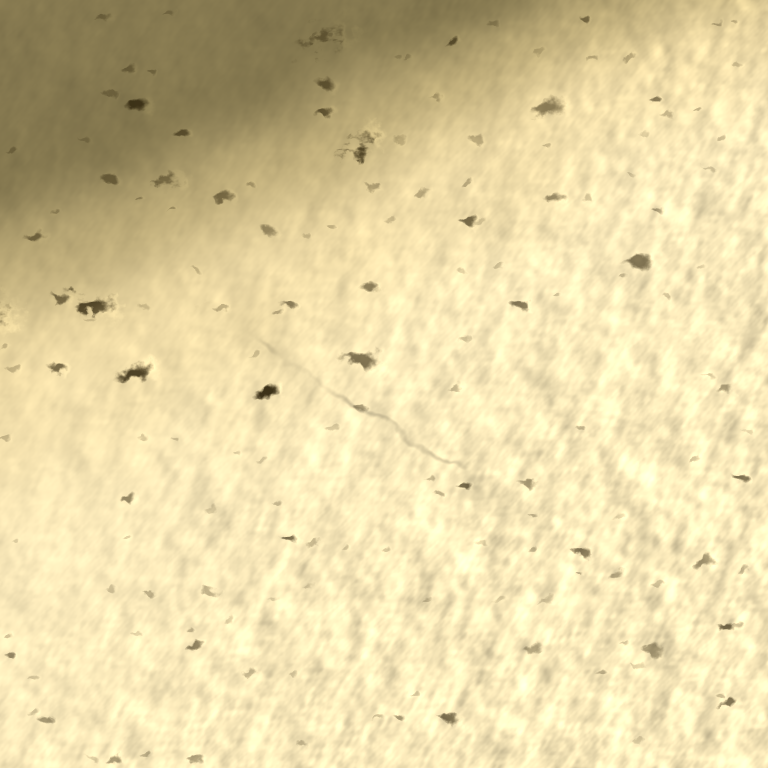
This texture is drawn by a WebGL 2 fragment shader. Its source:

```glsl
#version 300 es
precision highp float;

uniform vec2 u_resolution;
out vec4 fragColor;

const vec3 SHADE = vec3(0.52, 0.47, 0.31);
const vec3 DUSK = vec3(0.74, 0.67, 0.47);
const vec3 SAND = vec3(0.94, 0.86, 0.65);
const vec3 CREAM = vec3(0.99, 0.922, 0.735);
const vec3 SOIL = vec3(0.17, 0.13, 0.04);

float hash(vec2 p) {
  return fract(sin(dot(p, vec2(127.1, 311.7))) * 43758.5453);
}

mat2 rotation(float angle) {
  float c = cos(angle), s = sin(angle);
  return mat2(c, s, -s, c);
}

float noise(vec2 p) {
  vec2 i = floor(p), f = fract(p);
  f = f * f * f * (f * (f * 6.0 - 15.0) + 10.0);
  return mix(mix(hash(i), hash(i + vec2(1, 0)), f.x),
             mix(hash(i + vec2(0, 1)), hash(i + vec2(1, 1)), f.x), f.y);
}

float fbm(vec2 p) {
  float sum = 0.0, weight = 0.5;
  for (int i = 0; i < 4; i++) {
    sum += weight * noise(p);
    p = rotation(0.9) * p * 1.9 + 17.3;
    weight *= 0.52;
  }
  return sum;
}

// Grain drawn out along the rising diagonal
float grainHeight(vec2 uv, float scale) {
  vec2 p = rotation(-0.85) * uv;
  return fbm(p * scale * vec2(0.75, 1.3));
}

// Lit slope of the grain, light coming from the upper right
float relief(vec2 uv, float scale) {
  vec2 stepToLight = vec2(0.28, 0.16) / scale;
  return grainHeight(uv, scale) - grainHeight(uv + stepToLight, scale);
}

// Scattered wedge-shaped crumbs: x is darkness, y is the bright rim
vec2 crumbs(vec2 uv, float cells, float size, float chance, float ragged, float seed) {
  vec2 result = vec2(0.0);
  vec2 base = floor(uv * cells);
  vec2 wobble = vec2(fbm(uv * 75.0 + seed), fbm(uv * 75.0 + seed + 40.0)) - 0.47;
  for (int y = -1; y <= 1; y++) {
    for (int x = -1; x <= 1; x++) {
      vec2 id = base + vec2(x, y);
      vec2 key = id + seed;
      if (hash(key + 5.1) > chance) continue;
      vec2 jitter = vec2(hash(key + 1.7), hash(key + 8.3));
      vec2 center = (id + 0.1 + 0.8 * jitter) / cells;
      float angle = 0.9 * (hash(key + 3.9) - 0.4);
      float reach = size * mix(0.5, 1.0, hash(key + 6.6));
      vec2 p = rotation(-angle) * (uv - center) / reach + ragged * wobble;
      float taper = mix(3.2, 1.7, smoothstep(-1.0, 0.7, p.x));
      float body = 1.0 - smoothstep(0.45, 1.25, length(p * vec2(1.0, taper)));
      float rim = 1.0 - smoothstep(0.1, 0.75, length((p - vec2(1.05, -0.1)) * vec2(1.3, 0.8)));
      float strength = mix(0.5, 1.0, hash(key + 9.2));
      result = max(result, strength * vec2(body, rim * (1.0 - body)));
    }
  }
  return result;
}

float segmentDistance(vec2 p, vec2 a, vec2 b) {
  vec2 ab = b - a;
  return length(p - a - ab * clamp(dot(p - a, ab) / dot(ab, ab), 0.0, 1.0));
}

// Soft slanting shadow, tighter toward the right
vec3 groundColor(vec2 uv) {
  float drift = 0.05 * (fbm(uv * 5.0) - 0.47);
  float depth = uv.y - 0.42 * uv.x - 0.655 + drift;
  depth /= mix(1.15, 0.7, uv.x);
  vec3 color = mix(CREAM, SAND, smoothstep(-0.42, -0.10, depth + 2.0 * drift));
  color = mix(color, DUSK, smoothstep(-0.16, 0.01, depth));
  return mix(color, SHADE, smoothstep(-0.02, 0.11, depth));
}

void main() {
  vec2 uv = gl_FragCoord.xy / u_resolution;
  vec3 color = groundColor(uv);

  // Roughness grows toward the lower right
  float rough = mix(0.16, 0.62, smoothstep(0.45, 1.6, uv.x + 1.0 - uv.y));
  float slope = relief(uv, 34.0) + 0.5 * relief(uv + 3.0, 15.0);
  float blotch = fbm(uv * 14.0 + 9.0) - 0.47;
  color *= 1.0 + rough * slope + 0.06 * blotch;

  // Faint wandering crack
  vec2 bent = uv + 0.035 * (vec2(fbm(uv * 22.0), fbm(uv * 22.0 + 31.0)) - 0.47);
  float crack = min(segmentDistance(bent, vec2(0.33, 0.57), vec2(0.47, 0.46)),
                    segmentDistance(bent, vec2(0.47, 0.46), vec2(0.61, 0.40)));
  color *= 1.0 - 0.13 * (1.0 - smoothstep(0.0, 0.006, crack)) * noise(uv * 30.0 + 4.0) * 1.5;

  // Crumbs from coarse to fine, plus broken clods along the shadow edge
  vec2 coarse = crumbs(uv, 5.0, 0.024, 0.42, 0.9, 11.0);
  vec2 medium = crumbs(uv, 9.0, 0.014, 0.42, 1.3, 37.0);
  vec2 fine = crumbs(uv, 19.0, 0.010, 0.32, 1.8, 71.0);
  vec2 clods = crumbs(uv, 6.0, 0.036, 0.6, 1.6, 93.0);
  float edgeBand = uv.y - 0.42 * uv.x;
  clods *= smoothstep(0.48, 0.56, edgeBand) * (1.0 - smoothstep(0.76, 0.86, edgeBand));
  clods.x *= smoothstep(0.32, 0.62, fbm(uv * vec2(55.0, 85.0) + 6.0));

  float dark = max(max(0.95 * coarse.x, 0.65 * medium.x), max(0.3 * fine.x, 0.8 * clods.x));
  float rim = max(max(coarse.y, 0.6 * medium.y), max(0.3 * fine.y, clods.y));
  color *= 1.0 + 0.12 * rim;
  color = mix(color, SOIL, dark);

  fragColor = vec4(clamp(color, 0.0, 1.0), 1.0);
}
```
